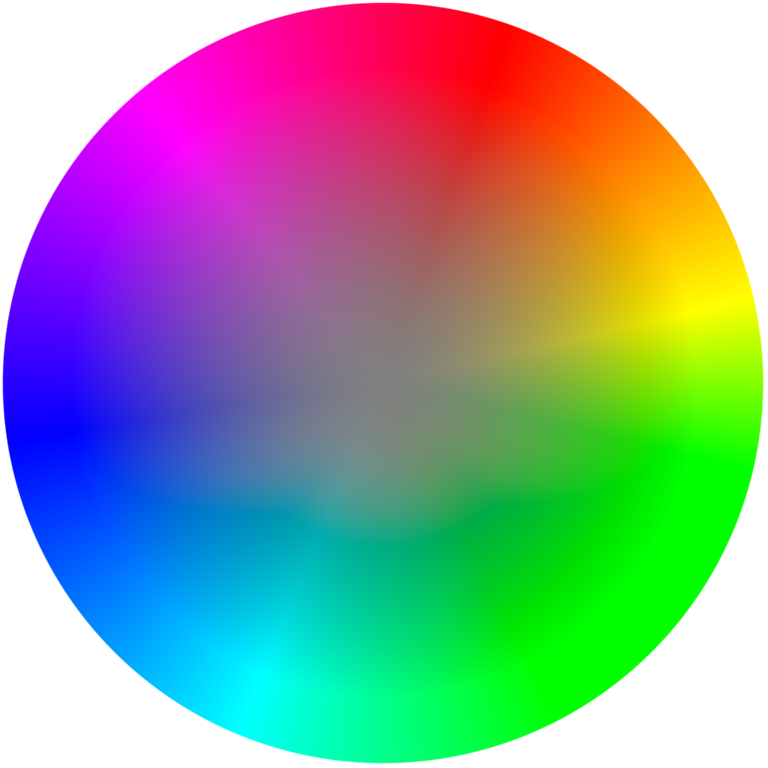
A Shadertoy shader for this background:

```glsl
#define CENTER_SHIFT vec2(-0.0013, 0.0013)
#define DISC_RADIUS 0.495
#define BACKDROP vec3(1.0)
#define NEUTRAL 0.5
#define FULL_RADIUS vec3(0.81, 0.83, 0.81)
#define FADE_POWER 1.6
#define LOW_ANGLE 272.0
#define LOW_RED_RADIUS 0.43
#define LOW_RED_POWER 3.0
#define RIGHT_ANGLE 345.0
#define RIGHT_BLUE_RADIUS 0.69

// Shortest distance between two angles in degrees
float angleDistance(float a, float b) {
    return abs(mod(a - b + 180.0, 360.0) - 180.0);
}

// Trapezoid around the wheel: rises, holds at one, then falls
float arcBand(float angle, float riseStart, float riseEnd, float fallStart, float fallEnd) {
    float t = mod(angle - riseStart, 360.0) + riseStart;
    float rise = clamp((t - riseStart) / (riseEnd - riseStart), 0.0, 1.0);
    float fall = clamp((fallEnd - t) / (fallEnd - fallStart), 0.0, 1.0);
    return rise * fall;
}

// Pure rim colour with unevenly spaced hues
vec3 rimColor(float angle) {
    float red = arcBand(angle, -13.4, 13.0, 130.0, 189.0);
    float green = arcBand(angle, 189.0, 247.4, 373.0, 430.3);
    float blue = arcBand(angle, 70.3, 130.0, 247.4, 298.0);
    return vec3(red, green, blue);
}

// Strength of the rim colour in each channel
vec3 saturation(float angle, float radius) {
    float low = 1.0 - smoothstep(35.0, 85.0, angleDistance(angle, LOW_ANGLE));
    float right = 1.0 - smoothstep(25.0, 80.0, angleDistance(angle, RIGHT_ANGLE));
    vec3 reach = FULL_RADIUS;
    reach.r = mix(reach.r, LOW_RED_RADIUS, low);
    reach.b = mix(reach.b, RIGHT_BLUE_RADIUS, right);
    vec3 power = vec3(FADE_POWER);
    power.r = mix(FADE_POWER, LOW_RED_POWER, low);
    return pow(clamp(vec3(radius) / reach, 0.0, 1.0), power);
}

void mainImage(out vec4 fragColor, in vec2 fragCoord) {
    float pixel = 1.0 / min(iResolution.x, iResolution.y);
    vec2 p = (fragCoord - 0.5 * iResolution.xy) * pixel - CENTER_SHIFT;
    float dist = length(p);
    float angle = dist > 0.0 ? degrees(atan(p.y, p.x)) : 0.0;

    // Colour wheel fading to grey in the middle
    vec3 wheel = mix(vec3(NEUTRAL), rimColor(angle), saturation(angle, dist / DISC_RADIUS));

    // Smooth disc edge
    float disc = 1.0 - smoothstep(-pixel, pixel, dist - DISC_RADIUS);
    fragColor = vec4(mix(BACKDROP, wheel, disc), 1.0);
}
```
